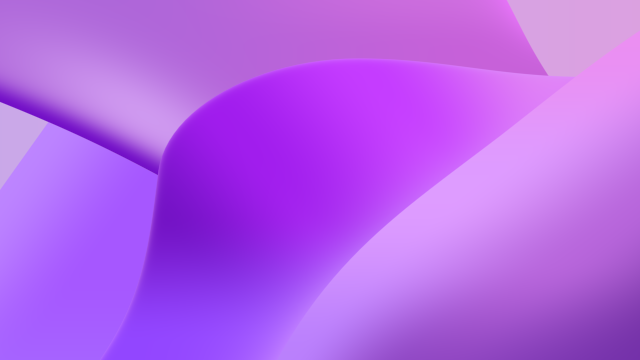
Write a Shadertoy shader that draws this background.

```glsl
#define CANVAS vec2(16.0, 9.0)
#define SEGMENTS 24
#define RIM_WIDTH 0.07
#define RIM_STRENGTH 0.45
#define FOLD_SHADOW 0.42
#define EDGE_GLOW 0.85

// Signed distance to a cubic curve, positive on the right of its travel
float curveDistance(vec2 p, vec2 a, vec2 b, vec2 c, vec2 d) {
    float nearest = 1e6, side = 1.0;
    vec2 start = a;
    for (int i = 1; i <= SEGMENTS; i++) {
        float t = float(i) / float(SEGMENTS), s = 1.0 - t;
        vec2 end = s * s * s * a + 3.0 * s * s * t * b + 3.0 * s * t * t * c + t * t * t * d;
        vec2 along = end - start, rel = p - start;
        float h = clamp(dot(rel, along) / dot(along, along), 0.0, 1.0);
        float dist = length(rel - along * h);
        if (dist < nearest) {
            nearest = dist;
            side = along.y * rel.x - along.x * rel.y < 0.0 ? -1.0 : 1.0;
        }
        start = end;
    }
    return nearest * side;
}

float closer(float a, float b) {
    return abs(a) < abs(b) ? a : b;
}

float waveDistance(vec2 p) {
    vec2 waist = vec2(3.96, 4.73), crest = vec2(8.96, 7.54);
    float stem = curveDistance(p, vec2(2.19, -0.42), vec2(3.58, 1.40), vec2(3.71, 2.75), waist);
    float bend = curveDistance(p, waist, vec2(4.17, 6.29), vec2(6.46, 7.54), crest);
    float tail = curveDistance(p, crest, vec2(11.04, 7.54), vec2(12.5, 7.08), vec2(14.58, 7.08));
    return closer(stem, closer(bend, tail));
}

float slopeDistance(vec2 p) {
    vec2 joint = vec2(12.5, 5.60);
    float lower = curveDistance(p, vec2(6.67, -0.48), vec2(8.23, 2.58), vec2(10.0, 3.69), joint);
    float upper = curveDistance(p, joint, vec2(13.85, 6.65), vec2(14.9, 7.54), vec2(16.46, 8.54));
    return closer(lower, upper);
}

vec3 panelColor(vec2 p, float depth) {
    vec3 color = mix(vec3(0.74, 0.52, 1.0), vec3(0.65, 0.34, 1.0), smoothstep(0.0, 3.0, depth));
    return mix(vec3(0.65, 0.41, 1.0), color, smoothstep(-1.5, 2.5, p.y));
}

vec3 foldColor(vec2 p, float height, float inset) {
    vec3 color = mix(vec3(0.68, 0.40, 0.85), vec3(0.78, 0.38, 0.85), smoothstep(2.0, 13.0, p.x));
    color = mix(color, vec3(0.82, 0.46, 0.88), 0.6 * smoothstep(7.8, 9.2, p.y) * smoothstep(4.0, 11.0, p.x));
    vec2 sheen = vec2((p.x - 3.7) / 3.2, (height - 1.15) / 1.1);
    color = mix(color, vec3(0.81, 0.60, 0.94), exp(-dot(sheen, sheen)));
    float shadow = height / FOLD_SHADOW;
    color = mix(color, vec3(0.45, 0.06, 0.78), exp(-shadow * shadow));
    float glow = exp(-max(inset, 0.0) / 0.45) * smoothstep(7.0, 9.0, p.y);
    return mix(color, vec3(0.90, 0.45, 0.97), glow);
}

vec3 waveColor(vec2 p, float inset, float slopeGap) {
    // Diagonal run from deep violet to pink
    float run = 0.75 * p.x + 0.66 * (p.y - 4.0);
    vec3 color = mix(vec3(0.45, 0.07, 0.77), vec3(0.63, 0.11, 0.93), smoothstep(2.6, 5.6, run));
    color = mix(color, vec3(0.77, 0.23, 1.0), smoothstep(5.5, 9.0, run));
    color = mix(color, vec3(0.89, 0.53, 0.95), smoothstep(9.0, 12.6, run));
    // Blue foot and light along both edges
    float foot = 1.0 - smoothstep(0.4, 3.7, p.y);
    color = mix(color, vec3(0.57, 0.27, 1.0), foot);
    float glow = exp(-max(slopeGap, 0.0) / EDGE_GLOW);
    vec3 glowColor = mix(vec3(0.77, 0.52, 1.0), vec3(0.87, 0.50, 0.98), smoothstep(2.0, 7.0, p.y));
    color = mix(color, glowColor, glow * mix(0.65, 0.85, foot));
    return mix(color, vec3(0.86, 0.58, 1.0), RIM_STRENGTH * exp(-max(inset, 0.0) / RIM_WIDTH));
}

vec3 slopeColor(vec2 p, float depth) {
    vec3 color = mix(vec3(0.73, 0.50, 0.99), vec3(0.87, 0.61, 1.0), smoothstep(0.0, 4.0, p.y));
    color = mix(color, vec3(0.92, 0.56, 0.95), smoothstep(4.5, 8.0, p.y));
    color = mix(color, vec3(0.72, 0.40, 0.86), smoothstep(0.6, 3.7, depth));
    color = mix(color, vec3(0.42, 0.17, 0.60), smoothstep(3.4, 7.0, depth));
    float floorShade = (1.0 - smoothstep(-0.5, 2.5, p.y)) * smoothstep(0.3, 2.8, depth);
    return mix(color, vec3(0.47, 0.20, 0.70), 0.65 * floorShade);
}

void mainImage(out vec4 fragColor, in vec2 fragCoord) {
    vec2 p = fragCoord / iResolution.xy * CANVAS;
    float soft = 0.75 * CANVAS.y / iResolution.y;

    float belowFold = curveDistance(p, vec2(-0.42, 6.62), vec2(1.25, 5.96), vec2(2.5, 5.42), vec2(4.48, 4.33));
    // The right border travels downward, so its right side faces the fold
    float foldInset = curveDistance(p, vec2(12.5, 9.31), vec2(13.02, 8.38), vec2(13.23, 7.75), vec2(14.06, 6.6));
    float panel = dot(p - vec2(0.0, 4.25), vec2(0.814, -0.58));
    float wave = waveDistance(p);
    float slope = slopeDistance(p);

    // Layers from back to front
    vec3 color = mix(vec3(0.79, 0.66, 0.91), vec3(0.86, 0.63, 0.88), p.x / CANVAS.x);
    color = mix(color, panelColor(p, panel), smoothstep(-soft, soft, min(panel, belowFold)));
    color = mix(color, foldColor(p, -belowFold, foldInset), smoothstep(-soft, soft, min(-belowFold, foldInset)));
    color = mix(color, waveColor(p, wave, -slope), smoothstep(-soft, soft, wave));
    color = mix(color, slopeColor(p, slope), smoothstep(-soft, soft, slope));
    fragColor = vec4(color, 1.0);
}
```
